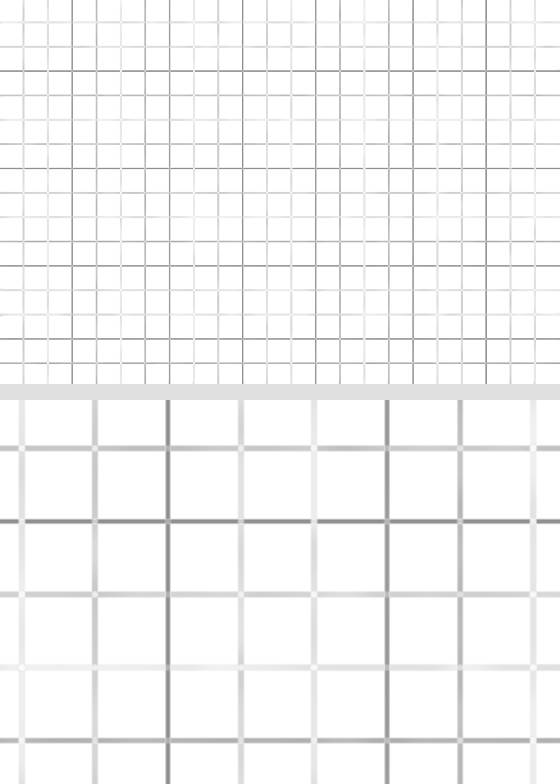
Top, the full canvas; bottom, a detail of the centre.
Reproduce this pattern procedurally as a WebGL 2 fragment shader.

```glsl
#version 300 es
precision highp float;

uniform vec2 u_resolution;
out vec4 fragColor;

// Lengths are fractions of the canvas height
const float PITCH = 0.06341;
const vec2 FIRST_LINE = vec2(0.06122, 0.05398);
const vec2 LINE_COUNT = vec2(22.0, 15.0);
const vec2 BEAT_PERIOD = vec2(3.3333, 3.73);
const vec2 BEAT_PEAK = vec2(2.3, 11.8);
const float DARK_HALF_WIDTH = 0.0019;
const float PALE_HALF_WIDTH = 0.0028;
const float DARK_INK = 0.44;
const float PALE_INK = 0.13;
const float WEAR = 0.6;
const float WEAR_SCALE = 28.0;
const float KNOT_RADIUS = 0.0036;
const float KNOT_INK = 0.10;
const float SMEAR_LENGTH = 0.022;
const float SMEAR_WIDTH = 0.005;
const float SMEAR_INK = 0.16;
const vec3 PAPER = vec3(1.0);
const vec3 INK = vec3(0.0);
const float TAU = 6.2831853;

float hash(vec2 p) {
    vec3 q = fract(vec3(p.xyx) * 0.1031);
    q += dot(q, q.yzx + 33.33);
    return fract((q.x + q.y) * q.z);
}

// Smooth noise along a line, with its own seed
float lineNoise(float along, float seed) {
    float cell = floor(along);
    float t = smoothstep(0.0, 1.0, along - cell);
    return mix(hash(vec2(cell, seed)), hash(vec2(cell + 1.0, seed)), t);
}

float band(float dist, float halfWidth, float soft) {
    return 1.0 - smoothstep(halfWidth - soft, halfWidth + soft, dist);
}

// Ink of one worn line; strength runs from pale (0) to dark (1)
float lineInk(float dist, float along, float strength, float seed, float soft) {
    float halfWidth = mix(PALE_HALF_WIDTH, DARK_HALF_WIDTH, strength);
    float worn = 1.0 - WEAR * (1.0 - strength) * lineNoise(along * WEAR_SCALE, seed);
    return band(dist, halfWidth, soft) * mix(PALE_INK, DARK_INK, strength) * worn;
}

// Faint smudge where a line runs off the canvas
float smear(float dist, float toEdge, float seed) {
    float reach = SMEAR_LENGTH * (0.3 + hash(vec2(seed, 7.0)));
    float fade = 1.0 - smoothstep(0.0, reach, toEdge);
    float bend = (hash(vec2(seed, 3.0)) - 0.5) * SMEAR_WIDTH * fade;
    float spread = 1.0 - smoothstep(0.0, SMEAR_WIDTH, abs(dist - bend));
    return SMEAR_INK * fade * spread * hash(vec2(seed, 11.0));
}

void main() {
    vec2 p = gl_FragCoord.xy / u_resolution.y;
    vec2 size = u_resolution / u_resolution.y;
    float soft = max(0.5 / u_resolution.y, 0.0012);

    // Nearest line of each direction, and its place in the tonal beat
    vec2 index = clamp(round((p - FIRST_LINE) / PITCH), vec2(0.0), LINE_COUNT - 1.0);
    vec2 offset = p - FIRST_LINE - index * PITCH;
    vec2 dist = abs(offset);
    vec2 beat = 0.5 + 0.5 * cos(TAU * (index - BEAT_PEAK) / BEAT_PERIOD);
    vec2 strength = pow(beat, vec2(1.3));

    float vertical = lineInk(dist.x, p.y, strength.x, index.x + 5.0, soft);
    float horizontal = lineInk(dist.y, p.x, strength.y, index.y + 61.0, soft);

    // The palest verticals cut through the horizontals
    float cut = 1.0 - smoothstep(0.0, 0.15, strength.x);
    horizontal *= 1.0 - 0.7 * cut * band(dist.x, PALE_HALF_WIDTH, soft);
    float ink = max(vertical, horizontal);

    // Light knots with a thin grey rim at the crossings
    float radius = length(dist);
    float lightness = 1.0 - 0.65 * max(strength.x, 0.5 * strength.y);
    float rim = band(abs(radius - KNOT_RADIUS), 0.0008, soft);
    ink = max(ink, rim * KNOT_INK * lightness);
    float knot = band(radius, KNOT_RADIUS * 0.75, soft);
    ink *= 1.0 - 0.8 * knot * lightness;

    // Smudged ends along the canvas border
    float sideEdge = min(p.x, size.x - p.x);
    float side = step(size.x * 0.5, p.x);
    ink = max(ink, smear(offset.y, sideEdge, index.y + 20.0 * side + 90.0));
    ink = max(ink, smear(offset.x, p.y, index.x + 150.0));

    fragColor = vec4(mix(PAPER, INK, ink), 1.0);
}
```
